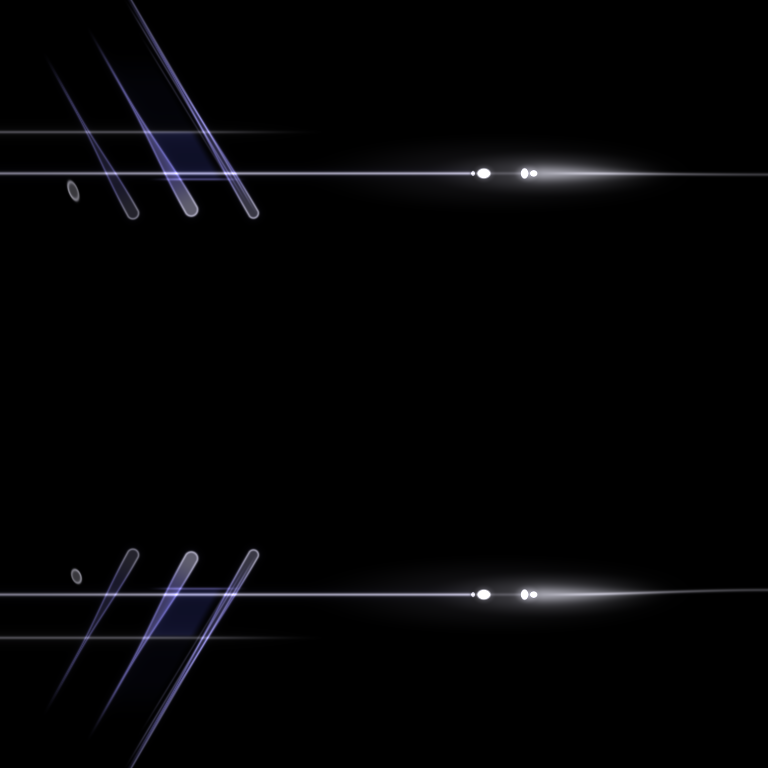
Give the GLSL for this background, as a three.js fragment shader.

```glsl
varying vec2 vUv;

const vec3 SILVER = vec3(0.86, 0.85, 0.92);
const vec3 VIOLET = vec3(0.50, 0.48, 0.82);
const vec3 NAVY = vec3(0.055, 0.06, 0.15);

float softLine(float offset, float width) {
  return exp(-offset * offset / (width * width));
}

float span(float x, float start, float end, float feather) {
  return smoothstep(start - feather, start + feather, x)
       * (1.0 - smoothstep(end - feather, end + feather, x));
}

// Soft ellipse that reaches exactly zero at its rim
float ellipseGlow(vec2 p, vec2 radii) {
  vec2 q = p / radii;
  float f = max(0.0, 1.0 - dot(q, q));
  return f * f;
}

float spot(vec2 p, vec2 radii) {
  return 1.0 - smoothstep(0.65, 1.25, length(p / radii));
}

// Tapered streak with a pale rim and a rounded head
vec3 comet(vec2 p, vec2 tail, vec2 head, float radius, float fillLevel) {
  vec2 axis = head - tail;
  float t = clamp(dot(p - tail, axis) / dot(axis, axis), 0.0, 1.0);
  float swell = smoothstep(0.35, 1.0, t);
  float d = length(p - tail - axis * t) - mix(0.0006, radius, swell);
  float rim = softLine(d, 0.0015) * mix(0.42, 0.52, swell);
  float fill = 1.0 - smoothstep(-0.002, 0.001, d);
  float halo = exp(-max(d, 0.0) / 0.003) * 0.10;
  float fade = smoothstep(0.0, 0.40, t);
  vec3 tint = mix(VIOLET, SILVER, smoothstep(0.82, 1.0, t));
  return fade * (tint * (rim + fill * fillLevel) + VIOLET * halo);
}

vec3 pellet(vec2 p, vec2 radii) {
  p = mat2(0.93, -0.37, 0.37, 0.93) * p;
  float r = length(p / radii);
  float body = 1.0 - smoothstep(0.8, 1.15, r);
  float rim = softLine(r - 0.85, 0.22);
  return SILVER * (body * 0.26 + rim * (0.28 - 12.0 * p.x));
}

void main() {
  // Fold the two halves about the horizontal centre
  float lower = 1.0 - step(0.5, vUv.y);
  vec2 p = vec2(vUv.x, abs(vUv.y - 0.5));
  float bend = mix(0.0015, 0.006, lower) * smoothstep(0.72, 1.0, p.x);
  float beamY = p.y - 0.2742 + bend;
  vec3 color = vec3(0.0);

  // Wide haze and the brighter flare to the right
  color += vec3(0.075, 0.073, 0.083) * ellipseGlow(vec2(p.x - 0.65, beamY), vec2(0.27, 0.056));
  color += vec3(0.17, 0.17, 0.18) * ellipseGlow(vec2(p.x - 0.715, beamY), vec2(0.17, 0.033));
  float flare = smoothstep(0.66, 0.71, p.x) * (1.0 - smoothstep(0.70, 0.90, p.x));
  float flareWidth = mix(0.010, 0.003, smoothstep(0.70, 0.90, p.x));
  color += vec3(0.37, 0.37, 0.39) * flare * softLine(beamY, flareWidth);

  // Main beam, thinning toward the right edge
  float leftBeam = span(p.x, -0.1, 0.615, 0.006) * mix(0.48, 0.62, smoothstep(0.0, 0.3, p.x));
  float rightBeam = smoothstep(0.69, 0.80, p.x) * mix(0.42, 0.25, smoothstep(0.82, 1.0, p.x));
  float innerBeam = span(p.x, 0.615, 0.69, 0.004) * 0.16;
  color += SILVER * (leftBeam + rightBeam + innerBeam) * softLine(beamY, 0.0021);
  color += VIOLET * leftBeam * 0.20 * exp(-abs(beamY) / 0.004);

  // Faint parallel lines
  float sideY = p.y - mix(0.328, 0.3305, lower);
  float sideFade = 1.0 - smoothstep(0.20, 0.43, p.x);
  color += SILVER * sideFade * (0.27 * softLine(sideY, 0.0020) + 0.07 * exp(-abs(sideY) / 0.005));
  color += VIOLET * 0.45 * softLine(p.y - 0.2665, 0.0018) * span(p.x, 0.215, 0.30, 0.025);

  // Blue panel between the second and third streaks
  float slantX = p.x + 0.57 * (p.y - 0.328);
  float panel = span(slantX, 0.195, 0.252, 0.007);
  color += NAVY * panel * span(p.y, 0.268, 0.328, 0.003);
  color += NAVY * 0.22 * panel * span(p.y, 0.32, 0.41, 0.035);

  // Slanted streaks, longer and brighter toward the right
  color += 0.75 * comet(p, vec2(0.055, 0.435), vec2(0.173, 0.2225), 0.0075, 0.16);
  color += comet(p, vec2(0.112, 0.468), vec2(0.249, 0.2270), 0.0085, 0.38);
  color += comet(p, vec2(0.151, 0.530), vec2(0.330, 0.2225), 0.0065, 0.20);

  // Fine strands beside the longest streak
  for (int i = 0; i < 3; i++) {
    float k = float(i);
    float strandX = p.x - 0.171 + 0.008 * k + (0.585 + 0.012 * k) * (p.y - 0.5);
    float reach = span(p.y, 0.245 + 0.012 * k, 0.52 - 0.045 * k, 0.03);
    color += mix(SILVER, VIOLET, 0.6) * (0.36 - 0.10 * k) * reach * softLine(strandX, 0.0016);
  }

  // Small tilted pellet
  vec2 pelletCentre = mix(vec2(0.0955, 0.2515), vec2(0.0995, 0.2505), lower);
  vec2 pelletRadii = mix(vec2(0.0065, 0.0145), vec2(0.0065, 0.0105), lower);
  vec2 pelletP = p - pelletCentre;
  pelletP.x *= mix(1.0, -1.0, lower);
  color += pellet(pelletP, pelletRadii);

  // White sparks set on the beam
  float sparks = spot(vec2(p.x - 0.630, beamY), vec2(0.0085, 0.0065));
  sparks += spot(vec2(p.x - 0.683, beamY), vec2(0.0045, 0.0065));
  sparks += 0.75 * spot(vec2(p.x - 0.695, beamY), vec2(0.0045, 0.0040));
  sparks += 0.55 * spot(vec2(p.x - 0.616, beamY), vec2(0.0025, 0.0035));
  color += vec3(0.97, 0.97, 1.0) * sparks;
  color += SILVER * 0.22 * ellipseGlow(vec2(p.x - 0.630, beamY), vec2(0.017, 0.014));
  color += SILVER * 0.22 * ellipseGlow(vec2(p.x - 0.686, beamY), vec2(0.018, 0.014));

  gl_FragColor = vec4(min(color, vec3(1.0)), 1.0);
}
```
